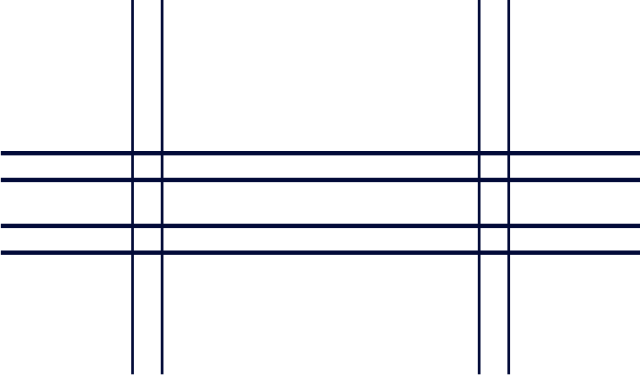
Reproduce this pattern procedurally as a WebGL 1 fragment shader.

```glsl
precision highp float;

uniform vec2 u_resolution;

const vec3 PAPER = vec3(1.0);
const vec3 NAVY = vec3(0.008, 0.04, 0.22);

// All positions are fractions of the canvas width (columns) or height (rows).
const float COLUMN_MIDDLE = 0.501;
const float COLUMN_PAIR_OFFSET = 0.2708;
const float COLUMN_LINE_OFFSET = 0.0231;
const float COLUMN_HALF_WIDTH = 0.0021;
const float COLUMN_BOTTOM = 0.0045;

const float ROW_MIDDLE = 0.4603;
const float ROW_PAIR_OFFSET = 0.0967;
const float ROW_LINE_OFFSET = 0.0356;
const float ROW_HALF_WIDTH = 0.0058;
const float ROW_LEFT = 0.0013;

// Share of a pixel inside an edge at a signed distance, negative inside.
float coverage(float signedDistance, float pixels) {
  return clamp(0.5 - signedDistance * pixels, 0.0, 1.0);
}

// Distance to the nearest of four lines: two mirrored pairs.
float pairedLines(float position, float middle, float pairOffset, float lineOffset) {
  float fromPair = abs(abs(position - middle) - pairOffset);
  return abs(fromPair - lineOffset);
}

// Box-filtered band, which also handles lines thinner than a pixel.
float band(float fromLine, float halfWidth, float pixels) {
  return coverage(fromLine - halfWidth, pixels)
       - coverage(fromLine + halfWidth, pixels);
}

void main() {
  vec2 uv = gl_FragCoord.xy / u_resolution;

  // Thin upright lines stop just above the bottom.
  float fromColumn = pairedLines(uv.x, COLUMN_MIDDLE, COLUMN_PAIR_OFFSET, COLUMN_LINE_OFFSET);
  float columns = band(fromColumn, COLUMN_HALF_WIDTH, u_resolution.x);
  columns *= coverage(COLUMN_BOTTOM - uv.y, u_resolution.y);

  // Thicker level lines begin just inside the left edge.
  float fromRow = pairedLines(uv.y, ROW_MIDDLE, ROW_PAIR_OFFSET, ROW_LINE_OFFSET);
  float rows = band(fromRow, ROW_HALF_WIDTH, u_resolution.y);
  rows *= coverage(ROW_LEFT - uv.x, u_resolution.x);

  float ink = 1.0 - (1.0 - columns) * (1.0 - rows);
  gl_FragColor = vec4(mix(PAPER, NAVY, ink), 1.0);
}
```
